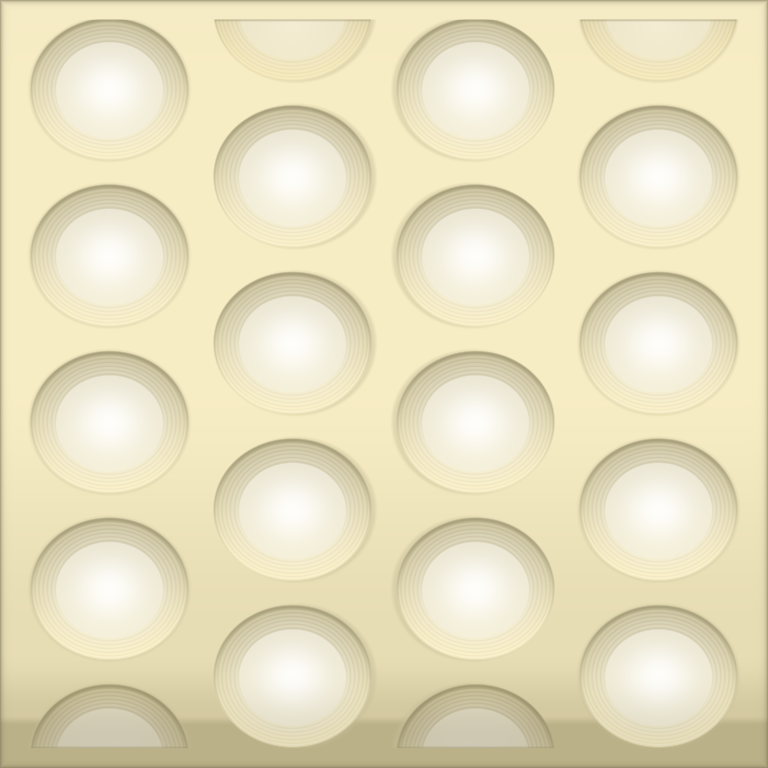
Reproduce this pattern procedurally as a WebGL 2 fragment shader.

```glsl
#version 300 es
precision highp float;
// Cream panel with staggered columns of ringed oval dimples, shaded from above.

uniform vec2 u_resolution;
out vec4 outColor;

const vec3 CREAM = vec3(0.97, 0.93, 0.77);
const vec3 SAND = vec3(0.905, 0.865, 0.705);
const vec3 KHAKI = vec3(0.735, 0.695, 0.535);
const vec3 OLIVE = vec3(0.62, 0.59, 0.45);
const vec3 STONE = vec3(0.77, 0.735, 0.59);
const vec3 PEARL = vec3(0.925, 0.905, 0.83);
const vec3 WHITE = vec3(0.997, 0.993, 0.98);

const vec2 PITCH = vec2(0.2383, 0.2169);
const vec2 FIRST = vec2(0.1426, 0.8841);   // centre of the top left dimple
const vec2 RADII = vec2(0.1029, 0.0925);
const float STAGGER = 0.1139;
const float COLUMNS = 4.0;
const float RINGS = 6.0;
const float FLOOR_RADIUS = 0.68;           // flat floor, relative to the rim
const vec2 CLIP = vec2(0.0258, 0.9745);    // lower and upper cut of the columns

// Antialiased coverage of a signed distance, positive inside.
float cover(float d, float px) {
  return clamp(d / px + 0.5, 0.0, 1.0);
}

// Soft line centred on zero.
float line(float d, float width) {
  return exp(-d * d / (width * width));
}

// Vertical shading of the panel, ending in a dark strip at the foot.
vec3 panelColor(float y) {
  vec3 c = mix(SAND, CREAM, smoothstep(0.16, 0.52, y));
  c = mix(vec3(0.83, 0.79, 0.63), c, smoothstep(0.07, 0.15, y));
  c = mix(KHAKI, c, smoothstep(0.055, 0.069, y));
  return mix(c, vec3(0.955, 0.915, 0.77), smoothstep(0.88, 1.0, y) * 0.6);
}

// Stepped rim: dark above, light below, with fine concentric grooves.
vec3 rimColor(float r, float up) {
  float depth = clamp((1.0 - r) / (1.0 - FLOOR_RADIUS), 0.0, 1.0);
  float lit = 1.0 - smoothstep(-1.0, 1.0, up);
  vec3 c = mix(STONE, CREAM, lit);
  c = mix(c, PEARL, 0.55 * depth);
  float groove = fract(depth * RINGS);
  float tooth = smoothstep(0.0, 0.35, groove) * (1.0 - smoothstep(0.6, 1.0, groove));
  return c + (tooth - 0.6) * mix(0.045, 0.03, lit);
}

// Bright floor glowing from its middle.
vec3 floorColor(float r, float up, float glow) {
  float fade = smoothstep(0.0, FLOOR_RADIUS, r);
  vec3 edge = mix(PEARL, vec3(0.96, 0.94, 0.855), 0.5 - 0.5 * up);
  return mix(edge, WHITE, (1.0 - fade) * glow);
}

vec3 dimpleColor(vec2 q, float glow, float px) {
  float r = length(q);
  float up = q.y / max(r, 0.001);
  float inner = cover((FLOOR_RADIUS - length(q + vec2(0.0, 0.02))) * RADII.y, px * 1.5);
  vec3 c = mix(rimColor(r, up), floorColor(r, up, glow), inner);
  // Dark lip fading toward the lit lower side, where a pale line takes over.
  float shade = smoothstep(-0.9, 0.9, up);
  c = mix(c, OLIVE, line(r - 0.975, 0.025) * mix(0.12, 0.75, shade));
  return mix(c, vec3(0.99, 0.955, 0.82), line(r - 0.965, 0.018) * (1.0 - shade) * 0.8);
}

void main() {
  vec2 p = gl_FragCoord.xy / u_resolution;
  float px = 1.0 / min(u_resolution.x, u_resolution.y);
  vec3 color = panelColor(p.y);

  // Nearest dimple in the staggered layout.
  float column = clamp(floor((p.x - FIRST.x) / PITCH.x + 0.5), 0.0, COLUMNS - 1.0);
  vec2 start = FIRST + vec2(column * PITCH.x, -STAGGER * mod(column, 2.0));
  float row = floor((p.y - start.y) / PITCH.y + 0.5);
  vec2 center = vec2(start.x, start.y + row * PITCH.y);
  vec2 q = (p - center) / RADII;
  float dist = (1.0 - length(q)) * RADII.y;

  // Dimples cut by the upper or lower border have a duller floor.
  float whole = step(CLIP.x + 0.04, center.y) * step(center.y, CLIP.y - 0.04);
  float inside = cover(p.y - CLIP.x, px) * cover(CLIP.y - p.y, px);

  // Faint halo; the two middle columns shift it toward the panel centre.
  float middle = step(0.5, column) * step(column, 2.5);
  vec2 haloShift = vec2(middle * sign(1.5 - column) * 0.04, 0.0);
  float halo = 1.0 - smoothstep(0.98, 1.05, length(q - haloShift));
  color = mix(color, STONE, halo * 0.45 * inside);

  vec3 dimple = dimpleColor(q, mix(0.25, 1.0, whole), px);
  float footShade = 1.0 - smoothstep(0.03, 0.13, p.y);
  dimple *= mix(1.0, 0.87, footShade * (1.0 - 0.4 * whole));
  dimple *= mix(vec3(0.985, 0.975, 0.94), vec3(1.0), whole);
  float cut = min(abs(p.y - CLIP.x), abs(p.y - CLIP.y));
  dimple = mix(dimple, OLIVE, line(cut, 0.002) * (1.0 - whole) * 0.6);
  color = mix(color, dimple, cover(dist, px * 1.5) * inside);

  // Dark bevel around the panel.
  vec2 border = min(p, 1.0 - p);
  float edge = min(border.x, border.y);
  color = mix(color, vec3(0.5, 0.47, 0.36), 0.75 * exp(-edge / 0.0028));
  outColor = vec4(color, 1.0);
}
```
